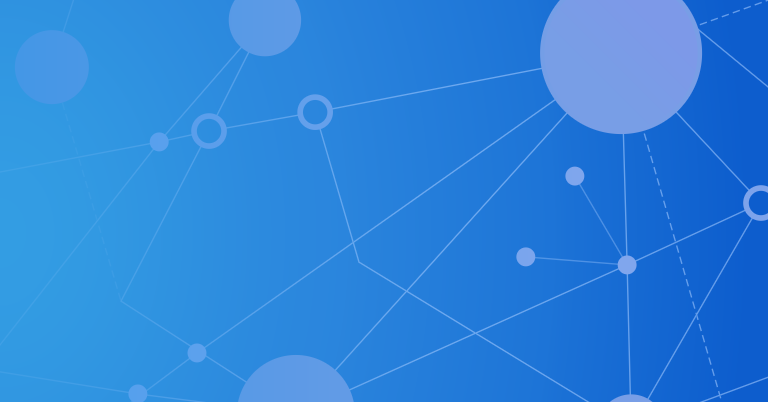
Reproduce this background procedurally as a WebGL 2 fragment shader.

```glsl
#version 300 es
precision highp float;
// A blue radial gradient carrying a network of discs, dots and rings joined by
// thin links. Links are unions of segment distances; nodes are circle distances
// painted over them. All lengths are in canvas heights, origin at lower left.

uniform vec2 u_resolution;
out vec4 fragColor;

// Gradient, from the glow outward
const vec2 GLOW = vec2(0.0, 0.42);
const vec3 SKY = vec3(0.20, 0.615, 0.89);
const vec3 AZURE = vec3(0.165, 0.52, 0.865);
const vec3 COBALT = vec3(0.11, 0.45, 0.84);
const vec3 DEEP = vec3(0.05, 0.365, 0.805);

// Network colours and sizes
const vec3 LINK = vec3(0.64, 0.79, 1.0);
const vec3 NODE_LEFT = vec3(0.26, 0.59, 0.90);
const vec3 NODE_RIGHT = vec3(0.47, 0.62, 0.90);
const vec3 HUB_TINT = vec3(0.49, 0.60, 0.91);
const float LINK_HALF = 0.0017;
const float DASH = 0.029;
const float DOT_RADIUS = 0.0235;
const float RING_RADIUS = 0.0373;
const float RING_HALF = 0.007;

// Large discs: centre and radius
const vec3 HUB = vec3(1.545, 0.868, 0.2015);
const vec3 DISC_LEFT = vec3(0.129, 0.833, 0.092);
const vec3 DISC_TOP = vec3(0.659, 0.950, 0.090);
const vec3 DISC_LOW = vec3(0.736, -0.030, 0.147);
const vec3 DISC_CORNER = vec3(1.570, -0.065, 0.084);
const vec3 DISCS[5] = vec3[5](HUB, DISC_LEFT, DISC_TOP, DISC_LOW, DISC_CORNER);

// Small dots and rings
const vec2 DOT_UPPER = vec2(0.396, 0.647);
const vec2 DOT_LOWER = vec2(0.490, 0.122);
const vec2 DOT_BASE = vec2(0.343, 0.020);
const vec2 DOT_CROSS = vec2(1.560, 0.341);
const vec2 DOT_HIGH = vec2(1.430, 0.562);
const vec2 DOT_SIDE = vec2(1.308, 0.361);
const vec2 DOTS[6] = vec2[6](DOT_UPPER, DOT_LOWER, DOT_BASE, DOT_CROSS, DOT_HIGH, DOT_SIDE);
const vec2 RING_A = vec2(0.520, 0.674);
const vec2 RING_B = vec2(0.784, 0.721);
const vec2 RING_C = vec2(1.893, 0.495);
const vec2 RINGS[3] = vec2[3](RING_A, RING_B, RING_C);

// Bends where links turn without a node
const vec2 BEND_LEFT = vec2(0.301, 0.251);
const vec2 BEND_MID = vec2(0.893, 0.348);

// x: distance to the segment, y: length travelled along it
vec2 segment(vec2 p, vec2 a, vec2 b) {
  vec2 ab = b - a;
  float t = clamp(dot(p - a, ab) / dot(ab, ab), 0.0, 1.0);
  return vec2(length(p - a - ab * t), t * length(ab));
}

float link(vec2 p, vec2 a, vec2 b) { return segment(p, a, b).x; }

float path(vec2 p, vec2 a, vec2 b, vec2 c) { return min(link(p, a, b), link(p, b, c)); }

// Antialiased coverage of a signed distance
float fill(float d, float px) { return clamp(0.5 - d / px, 0.0, 1.0); }

float dashed(vec2 p, vec2 a, vec2 b, float px) {
  vec2 s = segment(p, a, b);
  float gap = (abs(fract(s.y / DASH) - 0.5) - 0.32) * DASH;
  return fill(s.x - LINK_HALF, px) * fill(gap, px);
}

vec3 background(vec2 p) {
  float r = length((p - GLOW) * vec2(1.0, 0.75));
  vec3 c = mix(SKY, AZURE, smoothstep(0.0, 0.95, r));
  c = mix(c, COBALT, clamp((r - 0.85) / 0.56, 0.0, 1.0));
  return mix(c, DEEP, clamp((r - 1.38) / 0.48, 0.0, 1.0));
}

float solidLinks(vec2 p) {
  float d = path(p, vec2(0.0, 0.572), DOT_UPPER, RING_A);
  d = min(d, path(p, RING_A, RING_B, HUB.xy));
  d = min(d, path(p, vec2(0.0, 0.142), DOT_UPPER, DISC_TOP.xy));
  d = min(d, path(p, DISC_TOP.xy, RING_A, BEND_LEFT));
  d = min(d, link(p, BEND_LEFT, DISC_LOW.xy));
  d = min(d, path(p, RING_B, BEND_MID, DISC_CORNER.xy));
  d = min(d, path(p, HUB.xy, DOT_LOWER, vec2(0.30, -0.02)));
  d = min(d, link(p, HUB.xy, DISC_LOW.xy));
  d = min(d, path(p, DISC_LOW.xy, DOT_CROSS, RING_C));
  d = min(d, path(p, HUB.xy, DOT_CROSS, DISC_CORNER.xy));
  d = min(d, path(p, HUB.xy, RING_C, DISC_CORNER.xy));
  d = min(d, link(p, vec2(1.70, 0.957), vec2(1.92, 0.776)));
  d = min(d, link(p, DISC_CORNER.xy, vec2(1.92, 0.065)));
  d = min(d, path(p, vec2(0.0, 0.075), DOT_BASE, DISC_LOW.xy));
  return min(d, link(p, DISC_LEFT.xy, vec2(0.186, 1.01)));
}

void main() {
  float px = 1.0 / u_resolution.y;
  vec2 p = gl_FragCoord.xy * px;
  vec3 base = background(p);

  // Links grow stronger toward the right
  float links = fill(solidLinks(p) - LINK_HALF, px);
  links = max(links, 0.65 * fill(path(p, DOT_HIGH, DOT_CROSS, DOT_SIDE) - LINK_HALF, px));
  links = max(links, dashed(p, HUB.xy, vec2(1.80, -0.016), px));
  links = max(links, dashed(p, HUB.xy, vec2(1.92, 1.003), px));
  links = max(links, 0.5 * dashed(p, DISC_LEFT.xy, BEND_LEFT, px));
  vec3 col = mix(base, LINK, links * mix(0.12, 0.58, smoothstep(0.0, 1.2, p.x)));

  // Discs, dots, then rings with open centres
  vec3 node = mix(NODE_LEFT, NODE_RIGHT, clamp(p.x / 1.45, 0.0, 1.0));
  for (int i = 0; i < 5; i++) col = mix(col, node, fill(length(p - DISCS[i].xy) - DISCS[i].z, px));
  for (int i = 0; i < 6; i++) col = mix(col, node + 0.03, fill(length(p - DOTS[i]) - DOT_RADIUS, px));
  for (int i = 0; i < 3; i++) {
    float d = length(p - RINGS[i]) - RING_RADIUS;
    col = mix(col, base, fill(d, px));
    col = mix(col, node + 0.02, fill(abs(d) - RING_HALF, px));
  }

  // Inner face of the hub, tinted toward its upper right
  vec2 q = p - HUB.xy;
  float tint = smoothstep(-0.2, 0.22, q.x + q.y);
  col = mix(col, mix(NODE_RIGHT, HUB_TINT, tint), fill(length(q) - HUB.z + 0.011, px));
  fragColor = vec4(col, 1.0);
}
```
